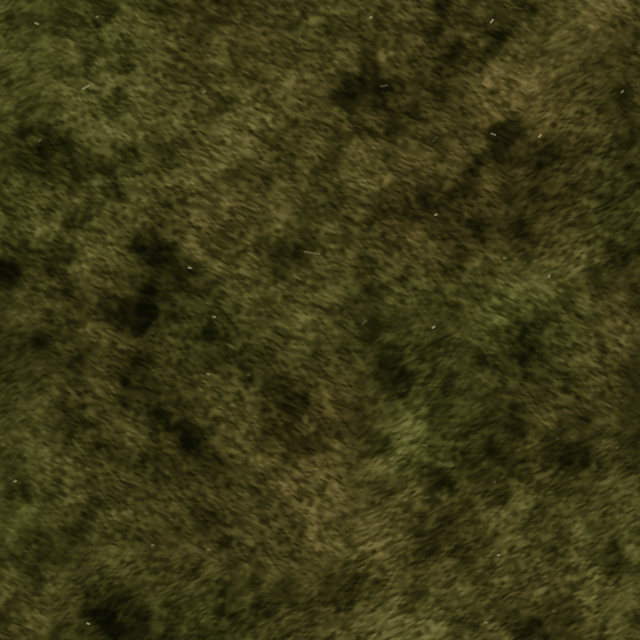
This texture is drawn by a Shadertoy shader. Its source:

```glsl
// Dense olive moss seen from above: soft light and dark patches, sparse dark
// hollows, a fine nap of short slanted strands and a few pale flecks.
// Layers of rotated value noise add up to one tone, which a colour ramp tints.

#define MEAN_TONE      0.57   // overall brightness on the ramp
#define PATCH_AMOUNT   0.32   // broad light and dark areas
#define MOTTLE_AMOUNT  0.46   // clumps of moss
#define HOLLOW_DEPTH   0.36   // dark gaps between clumps
#define NAP_AMOUNT     0.50   // contrast of the strands
#define NAP_SCALE      vec2(125.0, 260.0)  // strands along and across
#define NAP_TILT       0.45   // strand slant in radians
#define FLECK_CELLS    11.0   // flecks per canvas side, at most
#define FLECK_SHARE    0.33   // share of cells with a fleck
#define FLECK_COLOR    vec3(0.60, 0.57, 0.45)

// Integer hash, two values in 0..1
vec2 hash2(vec2 cell) {
    uvec2 q = uvec2(ivec2(cell)) * uvec2(1597334673u, 3812015801u);
    uint n = (q.x ^ q.y) * 1597334673u;
    n = (n ^ (n >> 15)) * 2246822519u;
    n ^= n >> 13;
    uint m = n * 3266489917u;
    m ^= m >> 16;
    return vec2(n & 65535u, m & 65535u) / 65535.0;
}

mat2 rotation(float angle) {
    float c = cos(angle), s = sin(angle);
    return mat2(c, s, -s, c);
}

// Value noise in -1..1
float noise(vec2 p) {
    vec2 i = floor(p), f = p - i;
    f = f * f * f * (f * (f * 6.0 - 15.0) + 10.0);
    float low  = mix(hash2(i).x, hash2(i + vec2(1, 0)).x, f.x);
    float high = mix(hash2(i + vec2(0, 1)).x, hash2(i + vec2(1, 1)).x, f.x);
    return 2.0 * mix(low, high, f.y) - 1.0;
}

// Octaves, each turned to hide the lattice
float fractal(vec2 p, int octaves) {
    float sum = 0.0, amplitude = 0.55;
    for (int i = 0; i < octaves; i++) {
        p = rotation(0.9) * p + 17.3;
        sum += amplitude * noise(p);
        p *= 2.03;
        amplitude *= 0.75;
    }
    return sum;
}

// Short strands lying along one direction
float strands(vec2 p, float angle) {
    vec2 q = rotation(angle) * p;
    q.y += 0.002 * noise(q * 45.0);
    return 0.62 * noise(q * NAP_SCALE) + 0.5 * noise(q * NAP_SCALE * 0.53 + 31.7);
}

// Coverage of pale flecks, mostly tiny grains and a few longer fibres
float flecks(vec2 p, float pixel) {
    vec2 cell = floor(p * FLECK_CELLS);
    vec2 pick = hash2(cell + 211.0), shape = hash2(cell + 503.0);
    vec2 center = (cell + 0.25 + 0.5 * hash2(cell + 907.0)) / FLECK_CELLS;
    vec2 d = rotation(1.4 * shape.y - 1.0) * (p - center);
    float halfLength = 0.0012 + 0.013 * pow(shape.x, 9.0);
    d.x -= clamp(d.x, -halfLength, halfLength);
    float blur = max(pixel, 0.0015);
    float body = 1.0 - smoothstep(0.0008, 0.0012 + blur, length(d));
    return body * step(pick.x, FLECK_SHARE) * mix(0.2, 0.9, pick.y * pick.y);
}

// Ramp from shadow to lit moss
vec3 mossColor(float tone) {
    float t = clamp(tone, -0.25, 1.5);
    vec3 shade = vec3(0.11, 0.108, 0.03) + t * vec3(0.235, 0.217, 0.085);
    shade.b += 0.04 * t * t;
    return shade;
}

void mainImage(out vec4 fragColor, in vec2 fragCoord) {
    vec2 p = fragCoord / iResolution.y;
    float pixel = 1.0 / iResolution.y;

    // Broad patches and clumps
    float broad = fractal(p * 3.6 + 5.0, 2);
    float mottle = fractal(p * 15.0 + 40.0, 3);
    float tone = MEAN_TONE + PATCH_AMOUNT * broad + MOTTLE_AMOUNT * mottle;

    // Ragged dark hollows
    vec2 h = rotation(0.6) * p;
    float pit = 0.75 * noise(h * 19.0 + 70.0) + 0.4 * noise(h * 43.0 + 9.0) - 0.15 * broad;
    tone -= HOLLOW_DEPTH * smoothstep(0.2, 0.8, pit);

    // Nap whose slant drifts over the canvas, weaker in the shade
    float drift = smoothstep(-0.15, 0.35, noise(p * 4.5 + 60.0) - 0.6 * (p.y - 0.35));
    float nap = mix(strands(p, NAP_TILT), strands(p + 3.0, -NAP_TILT), drift);
    tone += NAP_AMOUNT * nap * clamp(0.5 + 0.9 * tone, 0.4, 1.3);

    // Slight shift between green and brown, then the flecks
    vec3 color = mossColor(tone);
    color *= 1.0 + 0.05 * noise(p * 6.0 + 90.0) * vec3(1.0, -0.3, 0.6);
    color = mix(color, FLECK_COLOR, flecks(p, pixel));
    fragColor = vec4(color, 1.0);
}
```
